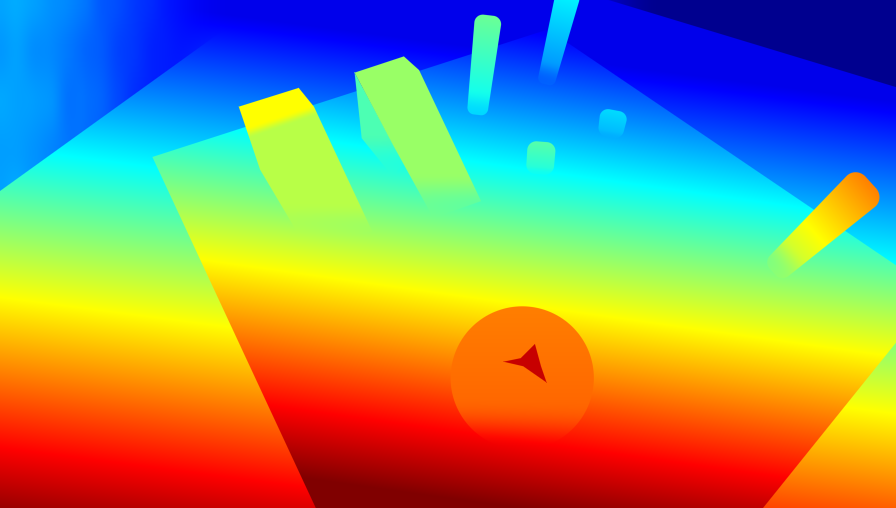
Reproduce this texture map procedurally as a Shadertoy shader.

```glsl
// Rainbow depth map of a tilted table with blocks, pegs and a ball on a floor.
// Lengths are hundredths of the canvas height; depths run 0 (far) to 1 (near).

const float FLOOR_FAR = 0.13, FLOOR_RAMP = 0.00846, FLOOR_TILT = 0.13;
const float TABLE_FAR = 0.20, TABLE_RAMP = 0.00933, TABLE_TILT = 0.14;
const float FLOOR_MIN = 0.105, BACK_DEPTH = 0.015;
const float WALL_NEAR = 0.285, WALL_FAR = 0.13, WALL_GRAIN = 0.025;
const float BLOCK_A_DEPTH = 0.555, BLOCK_A_CAP = 0.625;
const float BLOCK_B_DEPTH = 0.525, BLOCK_B_SIDE = 0.45;
const float BALL_DEPTH = 0.768, BALL_RADIUS = 14.1, NOTCH_DEPTH = 0.93;
const vec2 BALL_CENTER = vec2(102.8, 25.6);

float hash(vec2 p) {
    return fract(sin(dot(p, vec2(127.1, 311.7))) * 43758.5453);
}

float noise(vec2 p) {
    vec2 i = floor(p), f = fract(p);
    f = f * f * (3.0 - 2.0 * f);
    return mix(mix(hash(i), hash(i + vec2(1, 0)), f.x),
               mix(hash(i + vec2(0, 1)), hash(i + vec2(1, 1)), f.x), f.y);
}

// Depth to rainbow colour
vec3 rainbow(float depth) {
    return clamp(1.5 - abs(4.0 * clamp(depth, 0.0, 1.0) - vec3(3, 2, 1)), 0.0, 1.0);
}

// Signed distance to a six-cornered polygon
float hexagon(vec2 p, vec2 v[6]) {
    float d = dot(p - v[0], p - v[0]), s = 1.0;
    for (int i = 0, j = 5; i < 6; j = i, i++) {
        vec2 e = v[j] - v[i], w = p - v[i];
        vec2 b = w - e * clamp(dot(w, e) / dot(e, e), 0.0, 1.0);
        d = min(d, dot(b, b));
        bvec3 c = bvec3(p.y >= v[i].y, p.y < v[j].y, e.x * w.y > e.y * w.x);
        if (all(c) || all(not(c))) s = -s;
    }
    return s * sqrt(d);
}

// Tapered rounded bar: x is the distance, y runs 0..1 from a to b
vec2 bar(vec2 p, vec2 a, vec2 b, vec2 halfWidth) {
    vec2 axis = b - a;
    float len = length(axis);
    axis /= len;
    vec2 q = vec2(dot(p - a, axis), dot(p - a, vec2(-axis.y, axis.x)));
    float h = clamp(q.x / len, 0.0, 1.0);
    float w = mix(halfWidth.x, halfWidth.y, h), r = 0.65 * w;
    vec2 k = abs(vec2(q.x - 0.5 * len, q.y)) - vec2(0.5 * len, w) + r;
    return vec2(length(max(k, 0.0)) + min(max(k.x, k.y), 0.0) - r, h);
}

float cover(float d) {
    float px = 100.0 / iResolution.y;
    return 1.0 - smoothstep(-0.7 * px, 0.7 * px, d);
}

void paint(inout vec3 col, float d, float depth, float alpha) {
    col = mix(col, rainbow(depth), cover(d) * alpha);
}

// Peg shaded from its top depth to its foot depth, fading at the foot
void peg(inout vec3 col, vec2 p, vec2 top, vec2 foot, vec2 halfWidth, vec2 depth, float fade) {
    vec2 b = bar(p, top, foot, halfWidth);
    paint(col, b.x, mix(depth.x, depth.y, b.y), 1.0 - fade * smoothstep(0.75, 1.0, b.y));
}

void mainImage(out vec4 fragColor, in vec2 fragCoord) {
    vec2 p = 100.0 * fragCoord / iResolution.y;

    // Floor, side wall and dark background
    float ground = FLOOR_FAR + FLOOR_RAMP * (100.0 - p.y - FLOOR_TILT * p.x);
    vec3 col = rainbow(max(ground, FLOOR_MIN));
    float wall = mix(WALL_NEAR, WALL_FAR, smoothstep(0.0, 42.0, p.x));
    float grain = noise(p * vec2(0.3, 0.1)) - 0.5;
    wall += WALL_GRAIN * grain * (1.0 - smoothstep(15.0, 42.0, p.x));
    paint(col, (62.4 + 0.72 * p.x - p.y) * 0.81, wall, 1.0 - smoothstep(32.0, 46.0, p.x));
    paint(col, (136.3 - 0.303 * p.x - p.y) * 0.957, BACK_DEPTH, smoothstep(112.0, 130.0, p.x));

    // Table
    float table = TABLE_FAR + TABLE_RAMP * (100.0 - p.y - TABLE_TILT * p.x);
    paint(col, hexagon(p, vec2[6](vec2(30, 69.1), vec2(107.8, 94.2), vec2(112.9, 90.8),
        vec2(184.3, 42.4), vec2(146.5, -4.6), vec2(64.3, -4.6))), table, 1.0);

    // Blocks, sinking into the table at their feet
    float cap = smoothstep(56.0, 58.5, p.y - 0.34 * p.x);
    float blockA = max(table, mix(BLOCK_A_DEPTH, BLOCK_A_CAP, cap));
    paint(col, hexagon(p, vec2[6](vec2(47, 79), vec2(58.8, 82.7), vec2(61.8, 79),
        vec2(73.3, 54.4), vec2(59.4, 52.8), vec2(51.2, 66.6))), blockA, smoothstep(53.0, 60.0, p.y));
    paint(col, hexagon(p, vec2[6](vec2(69.8, 85.7), vec2(79.5, 67.7), vec2(77.2, 65.4),
        vec2(74.9, 68.2), vec2(71.2, 72.8), vec2(70.5, 79.3))),
        max(table, BLOCK_B_SIDE), smoothstep(65.0, 74.0, p.y));
    paint(col, hexagon(p, vec2[6](vec2(69.8, 85.7), vec2(79.5, 88.9), vec2(82.5, 86.2),
        vec2(94.7, 60.4), vec2(85.3, 57.1), vec2(77.4, 71.4))),
        max(table, BLOCK_B_DEPTH), smoothstep(57.0, 66.0, p.y));

    // Pegs
    peg(col, p, vec2(96.2, 97), vec2(93.9, 77.4), vec2(2.7, 2), vec2(0.48, 0.37), 0.4);
    peg(col, p, vec2(112, 101.8), vec2(107.4, 83.4), vec2(2.5, 1.7), vec2(0.37, 0.25), 0.8);
    peg(col, p, vec2(106.7, 72.1), vec2(106.2, 65.7), vec2(2.8, 2.7), vec2(0.46, 0.40), 0.6);
    peg(col, p, vec2(121, 78.3), vec2(120, 73), vec2(2.8, 2.4), vec2(0.34, 0.30), 0.6);
    peg(col, p, vec2(171.4, 64.1), vec2(152.1, 46.5), vec2(4.3, 2.6), vec2(0.75, 0.53), 0.7);

    // Ball with a dark notch
    float ball = BALL_DEPTH + 0.0012 * (BALL_CENTER.y - p.y);
    paint(col, length(p - BALL_CENTER) - BALL_RADIUS, ball, smoothstep(12.0, 22.0, p.y));
    paint(col, hexagon(p, vec2[6](vec2(99.1, 28.8), vec2(102.5, 29.5), vec2(105.3, 32.3),
        vec2(106.5, 27.9), vec2(107.6, 24.7), vec2(103, 27.9))), NOTCH_DEPTH, 1.0);

    fragColor = vec4(col, 1.0);
}
```
